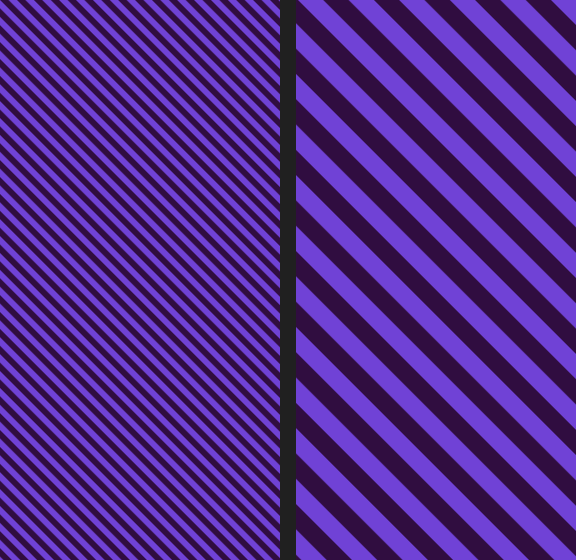
Left: the whole. Right: its middle third, enlarged.
This pattern is drawn by a Shadertoy shader. Its source:

```glsl
// Even diagonal stripes falling from upper left to lower right, violet on dark plum.
// The canvas is projected on the stripe normal, folded into one period,
// and the signed distance to the stripe edge gives a smooth blend.

const vec3 VIOLET = vec3(0.44, 0.26, 0.84);
const vec3 PLUM = vec3(0.19, 0.05, 0.25);

const float STRIPES_ACROSS = 16.6; // periods along the canvas width
const float VIOLET_SHARE = 0.5;    // part of each period that is violet
const float PHASE = 0.056;         // shift from the canvas centre, in periods
const float ANGLE = 0.785398;      // direction of the stripe normal

// Signed distance to the nearest stripe, negative inside it.
float stripeDistance(float along, float period, float share, float phase) {
    float cell = fract(along / period - phase + 0.5) - 0.5;
    return (abs(cell) - 0.5 * share) * period;
}

// Coverage of a shape over one pixel, from its signed distance.
float coverage(float dist, float pixel) {
    return clamp(0.5 - dist / pixel, 0.0, 1.0);
}

void mainImage(out vec4 fragColor, in vec2 fragCoord) {
    // Centred coordinates, one unit per canvas width
    vec2 p = (fragCoord - 0.5 * iResolution.xy) / iResolution.x;
    float pixel = 1.0 / iResolution.x;

    // Stripes measured across their normal
    vec2 normal = vec2(cos(ANGLE), sin(ANGLE));
    float period = normal.x / STRIPES_ACROSS;
    float dist = stripeDistance(dot(p, normal), period, VIOLET_SHARE, PHASE);

    vec3 color = mix(PLUM, VIOLET, coverage(dist, 1.2 * pixel));
    fragColor = vec4(color, 1.0);
}
```
